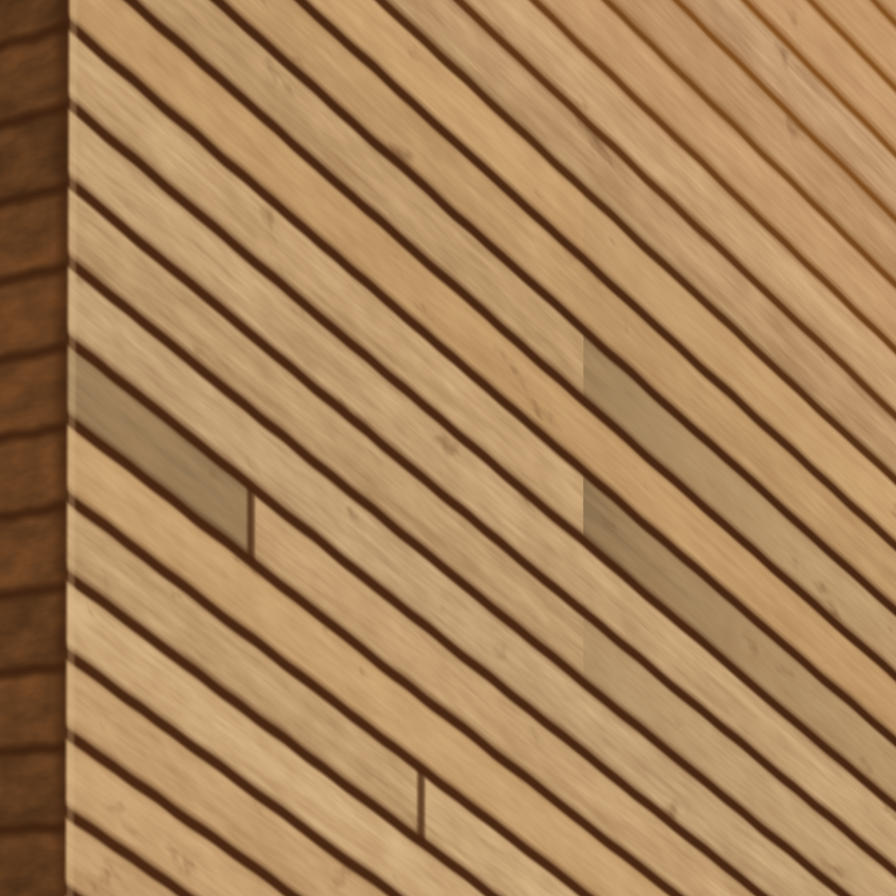
Write a WebGL 2 fragment shader that draws this texture.

```glsl
#version 300 es
// Slanted timber cladding in perspective, with a dark corner post on the left.
precision highp float;

uniform vec2 u_resolution;
out vec4 fragColor;

const vec3 TAN = vec3(0.65, 0.51, 0.36);
const vec3 PALE = vec3(0.86, 0.73, 0.55);
const vec3 OCHRE = vec3(0.77, 0.59, 0.37);
const vec3 WEATHERED = vec3(0.53, 0.43, 0.30);
const vec3 GROOVE = vec3(0.27, 0.14, 0.06);
const vec3 WARM_GROOVE = vec3(0.51, 0.31, 0.12);
const vec3 POST = vec3(0.40, 0.25, 0.13);
const vec3 POST_DARK = vec3(0.23, 0.12, 0.05);
const float POST_EDGE = 0.075;
const float MAIN_SEAM = 0.651;

float hash(vec2 p) {
    vec3 q = fract(p.xyx * vec3(0.1031, 0.1030, 0.0973));
    q += dot(q, q.yzx + 33.33);
    return fract((q.x + q.y) * q.z);
}

vec2 gradient(vec2 cell) {
    float angle = 6.2832 * hash(cell);
    return vec2(cos(angle), sin(angle));
}

// Gradient noise, roughly -0.7 to 0.7
float noise(vec2 p) {
    vec2 i = floor(p), f = fract(p);
    vec2 u = f * f * f * (f * (f * 6.0 - 15.0) + 10.0);
    vec2 e = vec2(1.0, 0.0);
    float low = mix(dot(gradient(i), f), dot(gradient(i + e), f - e), u.x);
    float high = mix(dot(gradient(i + e.yx), f - e.yx),
                     dot(gradient(i + 1.0), f - 1.0), u.x);
    return mix(low, high, u.y);
}

float fbm(vec2 p) {
    float sum = 0.0, weight = 0.6;
    for (int i = 0; i < 4; i++) {
        sum += weight * noise(p);
        p = p * 2.03 + 17.1;
        weight *= 0.55;
    }
    return sum;
}

// Board coordinate: whole numbers lie on the grooves, which fan out to the left
float boardCoord(vec2 p) {
    float t = (p.x - 0.078) / 0.922;
    return (p.y - 0.0286 - 0.7995 * t) / (0.088 - 0.0151 * t);
}

float lineMask(float dist, float halfWidth, float soft) {
    return 1.0 - smoothstep(halfWidth - soft, halfWidth + soft, abs(dist));
}

vec3 boardColour(vec2 p, float k, float pixel) {
    float board = floor(k), across = k - board;
    float even = 1.0 - mod(abs(board), 2.0);
    float lower = step(4.0, board);

    // Butt joints fall on every second board
    float seam = mix(MAIN_SEAM, 0.28 + 0.095 * (board - 4.0), lower);
    float side = even * smoothstep(-pixel, pixel, p.x - seam);
    float tone = mix(hash(vec2(board + 41.0, 3.0)), hash(vec2(board + 41.0, 8.0)), side);
    float warmth = hash(vec2(board + 23.0, 5.0));

    // Streaks run along the board, blotches are rounder
    vec2 along = vec2(p.x * 9.0 + board * 7.3, k * 5.0);
    float grain = fbm(along);
    float fine = noise(vec2(p.x * 45.0 + board * 3.1, k * 13.0));
    float blotch = fbm(vec2(p.x * 24.0 + board * 5.7, k * 1.7));
    float light = 0.44 + 0.34 * (tone - 0.5) + 0.55 * grain + 0.18 * fine + 0.3 * blotch;
    light += 0.12 * lineMask(across - 0.35, 0.2, 0.2);
    vec3 colour = mix(TAN, PALE, clamp(light, 0.0, 1.0));
    colour = mix(colour, OCHRE, 0.45 * warmth);

    // Grey weathering starts at the joints and fades along the board
    float middle = exp(-pow((board + 0.5) / 2.5, 2.0));
    float grey = side * middle * (1.0 - lower) * exp(-4.5 * max(p.x - seam, 0.0));
    grey += (1.0 - side) * exp(-3.0 * pow(board - 4.0, 2.0)) * 0.75;
    colour = mix(colour, WEATHERED, clamp(grey * (0.9 + 0.8 * grain), 0.0, 0.9));

    // Knots and smudges
    float smudge = smoothstep(0.27, 0.6, fbm(vec2(p.x * 15.0 + board * 9.1, k * 1.3 + 4.0)));
    colour = mix(colour, vec3(0.47, 0.33, 0.21), 0.65 * smudge);
    float joint = even * lower * lineMask(p.x - seam, 0.004, 0.003);
    return mix(colour, GROOVE, 0.75 * joint);
}

vec3 wallColour(vec2 p, float pixel) {
    float k = boardCoord(p);
    vec3 colour = boardColour(p, k, pixel);
    float corner = smoothstep(1.3, 1.85, p.x + 1.0 - p.y);
    colour = mix(colour, colour * vec3(1.0, 0.97, 0.98), corner);

    // Grooves, with a soft shadow above the dark core
    float dist = k - round(k) + 0.025 * noise(vec2(p.x * 30.0, round(k) * 3.7));
    vec3 groove = mix(GROOVE, WARM_GROOVE, corner);
    float soft = max(0.04, pixel * 12.0);
    colour = mix(colour, groove, 0.4 * lineMask(dist + 0.02, 0.11, 0.06));
    return mix(colour, groove, 0.95 * lineMask(dist, mix(0.072, 0.05, corner), soft));
}

vec3 postColour(vec2 p) {
    // Courses tilt upwards near the top and level out below
    float tilt = mix(0.3, 0.04, p.y);
    float row = (p.y + tilt * p.x - 0.052) / 0.0875;
    float dist = row - round(row) + 0.04 * noise(vec2(p.x * 40.0, round(row)));
    float light = 0.95 + 0.35 * fbm(vec2(p.x * 22.0, row * 3.0));
    light += 0.15 * (hash(vec2(floor(row) + 9.0, 2.0)) - 0.5);
    vec3 colour = mix(POST * light, POST_DARK, 0.8 * lineMask(dist, 0.07, 0.07));
    return mix(colour, POST_DARK, 0.6 * smoothstep(0.055, POST_EDGE, p.x));
}

void main() {
    vec2 p = gl_FragCoord.xy / u_resolution;
    p.y = 1.0 - p.y;
    float pixel = 1.0 / min(u_resolution.x, u_resolution.y);
    float edge = POST_EDGE + 0.004 * (0.5 - p.y);

    vec3 wall = wallColour(p, pixel);
    wall = mix(wall, PALE, 0.3 * lineMask(p.x - edge - 0.005, 0.004, 0.003));
    float onWall = smoothstep(-0.002 - pixel, 0.002 + pixel, p.x - edge);
    fragColor = vec4(mix(postColour(p), wall, onWall), 1.0);
}
```
